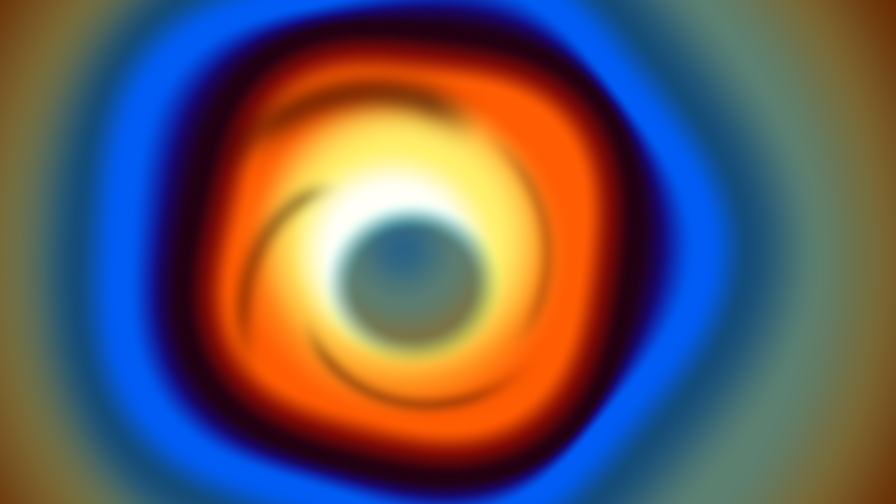
This background is drawn by a WebGL 1 fragment shader. Its source:

```glsl
precision highp float;
// A glowing, folded ring of fire around a teal core, set in a blue halo.

uniform vec2 u_resolution;

// Soft dark crease along a spiral arc: angles in radians, radii in canvas heights.
float crease(vec2 q, float start, float span, float r0, float r1, float width) {
    float t = mod(atan(q.y, q.x) - start, 6.28318) / span;
    float ends = smoothstep(0.0, 0.25, t) * (1.0 - smoothstep(0.7, 1.0, t));
    float d = (length(q) - mix(r0, r1, t)) / width;
    return ends * exp(-d * d);
}

// Signed distance to the wavy middle of the blue halo.
float haloEdge(vec2 q) {
    float a = atan(q.y, q.x);
    float wave = 0.03 * cos(a - 3.73) + 0.035 * cos(2.0 * a) + 0.042 * cos(5.0 * a + 0.17);
    return length(q) - 0.55 * (1.0 + wave);
}

// Signed distance to the dark rim around the fire.
float rimEdge(vec2 q) {
    float a = atan(q.y, q.x);
    return length(q) - 0.456 * (1.0 - 0.07 * cos(a - 2.44) + 0.045 * cos(4.0 * a - 2.44));
}

// Far field: teal fading through sage and olive to brown.
vec3 outerColor(float halo, float far) {
    vec3 color = mix(vec3(0.0, 0.36, 0.96), vec3(0.07, 0.29, 0.47), smoothstep(0.015, 0.10, halo));
    color = mix(color, vec3(0.36, 0.50, 0.44), smoothstep(0.08, 0.25, halo));
    color = mix(color, vec3(0.48, 0.40, 0.19), smoothstep(0.72, 0.92, far));
    return mix(color, vec3(0.41, 0.17, 0.01), smoothstep(0.86, 1.06, far));
}

// Fire: dark rim, red, orange, amber, yellow and a white crest.
vec3 fireColor(vec2 p, float rim) {
    vec3 color = mix(vec3(0.13, 0.0, 0.07), vec3(0.50, 0.04, 0.02), smoothstep(0.0, 0.055, -rim));
    color = mix(color, vec3(1.0, 0.36, 0.01), smoothstep(0.04, 0.10, -rim));

    float inner = length(p - vec2(-0.09, 0.0));
    color = mix(color, vec3(1.0, 0.62, 0.14), 1.0 - smoothstep(0.23, 0.34, inner));
    color = mix(color, vec3(1.0, 0.94, 0.42), 1.0 - smoothstep(0.18, 0.30, inner - 0.12 * p.y));

    // Creases of the folded sheets
    vec2 q = p - vec2(-0.09, -0.023);
    vec3 shade = color * vec3(0.45, 0.38, 0.30);
    color = mix(color, shade, 0.85 * crease(q, 1.0, 1.75, 0.300, 0.405, 0.036));
    color = mix(color, shade, 0.55 * crease(q, 2.2, 1.65, 0.195, 0.375, 0.022));
    color = mix(color, shade, 0.50 * crease(q, 3.6, 2.10, 0.220, 0.325, 0.016));
    color = mix(color, shade, 0.30 * crease(q, 5.6, 1.75, 0.275, 0.305, 0.016));

    float crest = length(p - vec2(-0.107, 0.0));
    return mix(color, vec3(1.0, 1.0, 0.97), 1.0 - smoothstep(0.12, 0.215, crest));
}

// Core: blue-teal heart that warms toward its lower edge.
vec3 coreColor(vec2 p) {
    float d = length(p - vec2(-0.09, 0.007));
    vec3 color = mix(vec3(0.16, 0.39, 0.53), vec3(0.36, 0.49, 0.44), smoothstep(0.0, 0.12, d));
    return mix(color, vec3(0.52, 0.44, 0.22), smoothstep(0.10, 0.21, d));
}

void main() {
    vec2 p = (gl_FragCoord.xy - 0.5 * u_resolution) / u_resolution.y;
    vec2 q = p - vec2(-0.08, 0.02);
    float halo = haloEdge(q);
    float rim = rimEdge(p - vec2(-0.098, 0.023));

    // Blend from the dark rim through navy into the halo
    float band = clamp(rim / max(rim - halo, 0.01), 0.0, 1.0);
    vec3 navy = vec3(0.08, 0.03, 0.50);
    vec3 color = outerColor(halo, length(p - vec2(-0.02, -0.015)));
    if (halo < 0.0) color = mix(navy, color, smoothstep(0.35, 0.95, band));
    color = mix(fireColor(p, rim), color, smoothstep(0.05, 0.60, band));

    // Slightly oval core with a blurred edge
    float core = length((p - vec2(-0.07, -0.063)) * vec2(0.94, 1.03)) - 0.143;
    color = mix(coreColor(p), color, smoothstep(vec3(-0.032, -0.038, -0.040), vec3(0.032, 0.024, 0.022), vec3(core)));
    gl_FragColor = vec4(color, 1.0);
}
```
